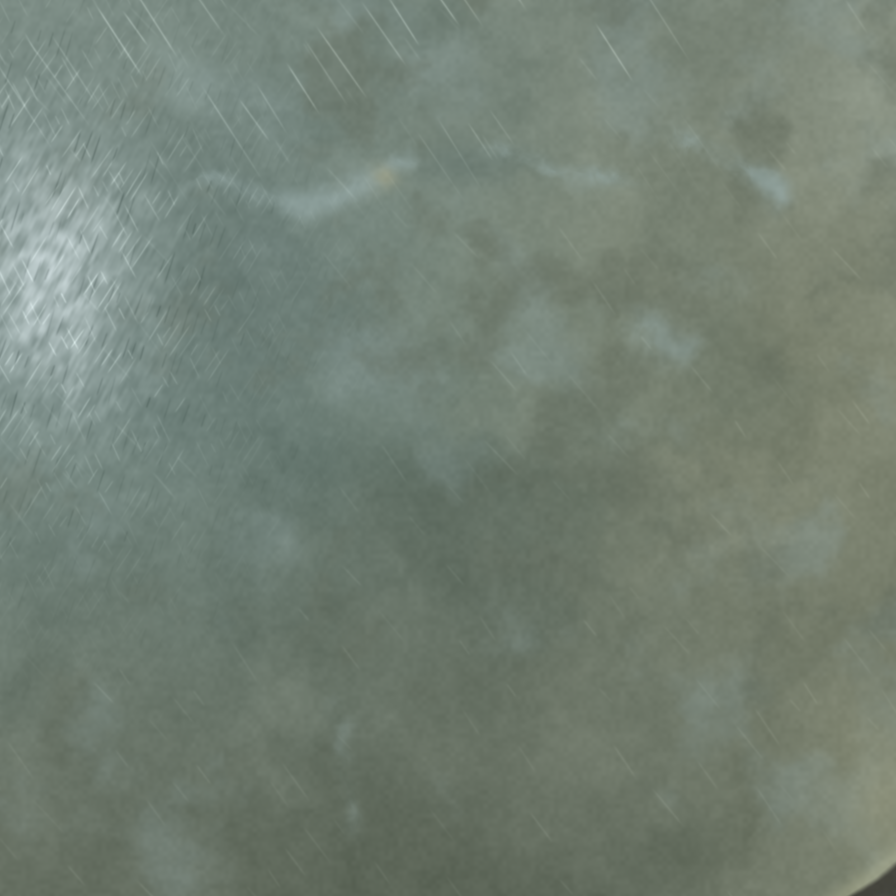
A WebGL 1 fragment shader for this texture:

```glsl
precision highp float;
// Polished grey-green jade: cloudy mottling, pale veins, fine scratches and a soft glare.
uniform vec2 u_resolution;

const vec3 TEAL = vec3(0.425, 0.50, 0.47);
const vec3 OLIVE = vec3(0.495, 0.52, 0.445);
const vec3 MOSS = vec3(0.385, 0.42, 0.365);
const vec3 SAGE = vec3(0.51, 0.56, 0.52);
const vec3 MIST = vec3(0.54, 0.61, 0.60);
const vec3 GLARE = vec3(0.80, 0.85, 0.86);
const vec3 CREAM = vec3(0.60, 0.61, 0.51);
const vec3 SHADOW = vec3(0.27, 0.27, 0.24);

float hash(vec2 p) {
  vec3 q = fract(p.xyx * 0.1031);
  q += dot(q, q.yzx + 33.33);
  return fract((q.x + q.y) * q.z);
}

float noise(vec2 p) {
  vec2 i = floor(p);
  vec2 f = fract(p);
  f = f * f * (3.0 - 2.0 * f);
  float low = mix(hash(i), hash(i + vec2(1.0, 0.0)), f.x);
  float high = mix(hash(i + vec2(0.0, 1.0)), hash(i + 1.0), f.x);
  return mix(low, high, f.y);
}

mat2 rotation(float a) {
  return mat2(cos(a), -sin(a), sin(a), cos(a));
}

float fbm(vec2 p) {
  float sum = 0.0;
  float amp = 0.5;
  for (int i = 0; i < 5; i++) {
    sum += amp * noise(p);
    p = rotation(0.6) * p * 2.03 + 17.3;
    amp *= 0.5;
  }
  return sum / 0.97;
}

float blob(vec2 p, vec2 centre, vec2 radius) {
  vec2 q = (p - centre) / radius;
  return exp(-dot(q, q));
}

// Soft line from a to b
float streak(vec2 p, vec2 a, vec2 b, float width) {
  vec2 ab = b - a;
  float t = clamp(dot(p - a, ab) / dot(ab, ab), 0.0, 1.0);
  float d = length(p - a - ab * t) / width;
  return exp(-d * d);
}

// One short random line per cell of a rotated grid
float scratches(vec2 p, float angle, vec2 cell, float width, float share, float seed) {
  vec2 q = rotation(angle) * p / cell + seed;
  vec2 id = floor(q);
  vec2 f = fract(q) - 0.5;
  float offset = (hash(id + 3.1) - 0.5) * 0.5 + f.x * (hash(id + 7.7) - 0.5) * 0.5;
  float reach = mix(0.15, 0.45, hash(id + 5.3));
  float d = (f.y - offset) * cell.y / width;
  float ends = 1.0 - smoothstep(reach * 0.5, reach, abs(f.x));
  return exp(-d * d) * ends * step(hash(id), share) * (0.4 + 0.6 * hash(id + 9.2));
}

void main() {
  vec2 uv = gl_FragCoord.xy / u_resolution;
  vec2 warp = vec2(fbm(uv * 9.0 + 4.0), fbm(uv * 9.0 + 31.0)) - 0.5;
  vec2 p = uv + warp * 0.07;
  float clouds = fbm(uv * 5.0 + warp + 11.0);
  float mottle = fbm(uv * 16.0 + warp * 2.0 + 50.0);

  // Body: cool left, warm right, darker towards the foot
  vec3 col = mix(TEAL, OLIVE, smoothstep(0.25, 0.95, p.x + 0.3 * (clouds - 0.5)));
  col = mix(col, SAGE, 0.5 * smoothstep(0.55, 1.0, p.y));
  float foot = 1.0 - smoothstep(0.0, 0.6, p.y);
  col = mix(col, MOSS, foot * (0.95 - 0.6 * smoothstep(0.55, 1.0, p.x)));
  col = mix(col, MOSS, 0.35 * blob(p, vec2(0.5, 0.36), vec2(0.2, 0.16)));
  float pool = blob(p, vec2(0.3, 0.68), vec2(0.13, 0.16)) + blob(p, vec2(0.51, 0.805), vec2(0.07, 0.03));
  col = mix(col, TEAL * 0.88, 0.6 * min(pool, 1.0));

  // Clouds and brownish mottling
  col += (clouds - 0.5) * 0.10 + (mottle - 0.5) * 0.07;
  col = mix(col, MIST, 0.35 * smoothstep(0.52, 0.8, fbm(uv * 10.0 + 73.0)));
  col = mix(col, MOSS, 0.4 * smoothstep(0.56, 0.78, fbm(uv * 13.0 + 90.0)));

  // Pale broken veins
  float arch = 0.79 + 0.045 * exp(-pow((p.x - 0.5) / 0.08, 2.0));
  float span = smoothstep(0.12, 0.25, p.x) * (1.0 - smoothstep(0.65, 0.74, p.x));
  float vein = exp(-pow((p.y - arch) / 0.013, 2.0)) * span;
  vein += streak(p, vec2(0.77, 0.83), vec2(0.88, 0.775), 0.014);
  vein += 0.7 * streak(p, vec2(0.68, 0.64), vec2(0.77, 0.605), 0.016);
  vein += 0.5 * streak(p, vec2(0.2, 0.92), vec2(0.33, 0.86), 0.025);
  vein += 0.4 * streak(p, vec2(0.39, 0.19), vec2(0.40, 0.08), 0.012);
  col = mix(col, MIST * 1.06, 0.75 * min(vein, 1.0) * smoothstep(0.25, 0.65, mottle));
  col = mix(col, CREAM, 0.7 * blob(p, vec2(0.415, 0.80), vec2(0.016)));

  // Glare with brushed fibres
  float halo = blob(p, vec2(0.04, 0.70), vec2(0.21, 0.27));
  float core = blob(p, vec2(0.05, 0.69), vec2(0.085, 0.12));
  float fibres = noise(rotation(1.05) * uv * vec2(70.0) * vec2(1.0, 1.4));
  fibres = 0.5 * fibres + 0.5 * noise(rotation(1.1) * uv * vec2(60.0, 260.0));
  col = mix(col, MIST, 0.65 * halo);
  col = mix(col, GLARE, core * (0.25 + 0.65 * fibres));
  col += halo * (fibres - 0.5) * 0.12;

  // Scratches: crossed in the glare, long and slanted near the top
  float rising = scratches(uv, 1.0, vec2(0.06, 0.010), 0.0013, 0.6, 2.0);
  float falling = scratches(uv, -1.1, vec2(0.045, 0.012), 0.0013, 0.5, 40.0);
  float dark = scratches(uv, 1.25, vec2(0.05, 0.011), 0.0014, 0.5, 80.0);
  col += halo * (0.13 * rising + 0.11 * falling - 0.11 * dark);
  float top = smoothstep(0.72, 0.95, uv.y) * (1.0 - smoothstep(0.6, 0.9, uv.x));
  col += 0.12 * top * scratches(uv, -0.98, vec2(0.16, 0.025), 0.0014, 0.55, 120.0);
  col += 0.035 * scratches(uv, -0.9, vec2(0.07, 0.03), 0.0016, 0.3, 160.0);

  // Pale lower right edge and the shadow beyond it
  col = mix(col, CREAM, 0.55 * blob(p, vec2(1.0, 0.11), vec2(0.09, 0.09)));
  float edge = dot(uv - vec2(0.945, 0.0), vec2(0.59, -0.81)) + warp.x * 0.02;
  col = mix(col, CREAM * 1.1, 0.6 * exp(-pow(edge / 0.015, 2.0)) * smoothstep(0.88, 0.95, uv.x));
  col = mix(col, SHADOW, smoothstep(0.0, 0.008, edge));

  // Fine grain
  col += (noise(uv * 190.0) - 0.5) * 0.022 + (noise(uv * 85.0) - 0.5) * 0.018;
  gl_FragColor = vec4(clamp(col, 0.0, 1.0), 1.0);
}
```
